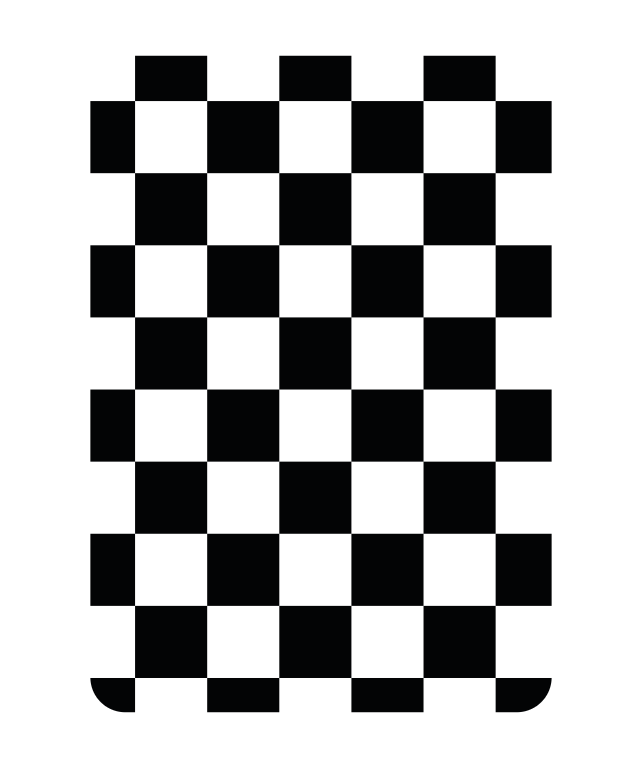
Give the GLSL for this pattern, as a WebGL 1 fragment shader.

```glsl
precision highp float;

uniform vec2 u_resolution;

// Lengths are fractions of the canvas height, measured from its centre
const vec2 PANEL_HALF = vec2(0.3003, 0.4274);
const float CORNER_RADIUS = 0.0454;
const vec2 GRID_ORIGIN = vec2(-0.2421, -0.3828);
const float CELL = 0.0939;

const vec3 PAPER = vec3(1.0);
const vec3 INK = vec3(0.01, 0.016, 0.02);

// Signed distance to a box, negative inside
float roundedBox(vec2 p, vec2 halfSize, float radius) {
    vec2 q = abs(p) - halfSize + radius;
    return length(max(q, 0.0)) + min(max(q.x, q.y), 0.0) - radius;
}

// Square wave along each axis: +1 in even cells, -1 in odd cells
vec2 squareWave(vec2 p, float cell, float pixel) {
    vec2 edge = 0.5 * cell - abs(mod(p + 0.5 * cell, 2.0 * cell) - cell);
    return clamp(2.0 * edge / pixel, -1.0, 1.0);
}

// Coverage of the dark squares, from 0 to 1
float checker(vec2 p, float cell, float pixel) {
    vec2 wave = squareWave(p, cell, pixel);
    return 0.5 + 0.5 * wave.x * wave.y;
}

float fillMask(float dist, float pixel) {
    return clamp(0.5 - dist / pixel, 0.0, 1.0);
}

void main() {
    float pixel = 1.0 / u_resolution.y;
    vec2 p = (gl_FragCoord.xy - 0.5 * u_resolution) * pixel;

    // Only the lower corners of the panel are rounded
    float radius = p.y < 0.0 ? CORNER_RADIUS : 0.0;
    float panel = fillMask(roundedBox(p, PANEL_HALF, radius), pixel);

    float ink = panel * checker(p - GRID_ORIGIN, CELL, pixel);
    gl_FragColor = vec4(mix(PAPER, INK, ink), 1.0);
}
```
